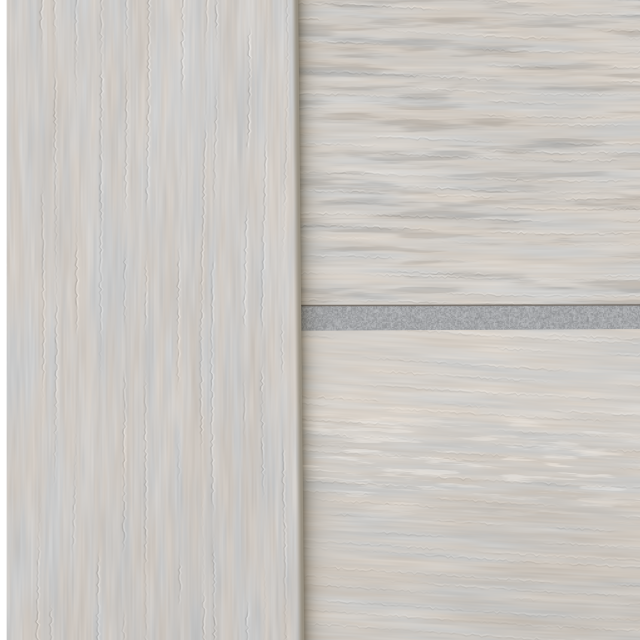
Write a WebGL 1 fragment shader that draws this texture.

```glsl
precision highp float;
uniform vec2 u_resolution;

const vec3 WHITE = vec3(1.0);
const vec3 STILE_COLOR = vec3(0.815, 0.803, 0.790);
const vec3 PANEL_COLOR = vec3(0.822, 0.806, 0.785);
const vec3 COOL_TINT = vec3(-0.018, -0.004, 0.010);
const vec3 WARM_TINT = vec3(0.009, -0.004, -0.017);
const vec3 METAL_COLOR = vec3(0.645, 0.652, 0.662);
const vec3 GROOVE_COLOR = vec3(0.40, 0.37, 0.34);
const vec3 SHADOW_COLOR = vec3(0.52, 0.49, 0.435);
const vec3 BEVEL_COLOR = vec3(0.57, 0.54, 0.48);
const float STILE_LEFT = 0.0104;
const float STILE_RIGHT = 0.4755;   // right edge at the bottom
const float STILE_LEAN = 0.0095;    // edge drift towards the top
const float BEVEL_WIDTH = 0.012;
const float SHADOW_WIDTH = 0.012;
const float STILE_PORES = 0.036;    // spacing of the pore tracks
const float PANEL_PORES = 0.019;

float hash(vec2 p) {
  vec3 q = fract(vec3(p.xyx) * 0.1031);
  q += dot(q, q.yzx + 33.33);
  return fract((q.x + q.y) * q.z);
}

float noise(vec2 p) {
  vec2 cell = floor(p);
  vec2 f = fract(p);
  f = f * f * (3.0 - 2.0 * f);
  float low = mix(hash(cell), hash(cell + vec2(1.0, 0.0)), f.x);
  float high = mix(hash(cell + vec2(0.0, 1.0)), hash(cell + 1.0), f.x);
  return mix(low, high, f.y);
}

float fbm(vec2 p) {
  float sum = 0.0;
  float gain = 0.5;
  for (int i = 0; i < 4; i++) {
    sum += gain * noise(p);
    p = p * 2.03 + 17.3;
    gain *= 0.5;
  }
  return sum / 0.9375;
}

// Soft ridge around zero
float ridge(float d, float width) {
  return exp(-d * d / (width * width));
}

// Embossed, beaded tracks of pores; p.x runs across the grain, p.y along it
float poreTracks(vec2 p, float spacing, float seed) {
  float relief = 0.0;
  float column = floor(p.x / spacing);
  for (int i = -1; i <= 1; i++) {
    float id = column + float(i);
    float center = (id + 0.5 + 0.8 * (hash(vec2(id, seed)) - 0.5)) * spacing;
    float ragged = (noise(vec2(p.y * 210.0, id * 7.0 + seed)) - 0.5) * 0.0034;
    float d = p.x - center - ragged;
    float broken = smoothstep(0.28, 0.60, noise(vec2(p.y * 11.0, id * 3.7 + seed)));
    float beads = 0.25 + 0.9 * noise(vec2(p.y * 150.0, id * 5.3 + seed));
    relief += broken * beads * (0.75 * ridge(d - 0.0022, 0.0015) - ridge(d, 0.0014));
  }
  return relief;
}

// Limed oak: broad tone, straight fibres, thin tinted streaks and pores
vec3 wood(vec2 p, vec3 base, float spacing, float poreDepth, float seed) {
  float bend = 0.020 * (noise(vec2(p.x * 3.0, p.y * 2.2) + seed) - 0.5);
  vec2 curved = vec2(p.x + bend, p.y);
  float cloud = fbm(vec2(curved.x * 8.0, p.y * 3.5) + seed) - 0.5;
  float streak = fbm(vec2(curved.x * 85.0, p.y * 5.0) + seed) - 0.5;
  float fibre = noise(vec2(p.x * 360.0, p.y * 13.0) + seed) - 0.5;
  float hair = noise(vec2(p.x * 215.0, p.y * 22.0) + seed + 9.0) - 0.5;
  float tint = fbm(vec2(curved.x * 75.0, p.y * 7.0) + seed + 41.0);
  vec3 color = base + 0.055 * cloud + 0.050 * streak + 0.034 * fibre + 0.026 * hair;
  color += COOL_TINT * smoothstep(0.50, 0.75, tint);
  color += WARM_TINT * smoothstep(0.50, 0.25, tint);
  return color + poreDepth * poreTracks(curved, spacing, seed);
}

void main() {
  vec2 uv = gl_FragCoord.xy / u_resolution;
  float aa = 0.75 / min(u_resolution.x, u_resolution.y);
  float edge = STILE_RIGHT - STILE_LEAN * uv.y;
  float alongPanel = uv.x - edge;

  // Horizontal panels, with darker rings above and pale wisps below
  float upper = step(0.503, uv.y);
  vec2 grain = vec2(uv.y + 0.05 * alongPanel * (1.0 - upper), uv.x);
  float depth = mix(0.045, 0.060, upper);
  vec3 panel = wood(grain, PANEL_COLOR, PANEL_PORES, depth, 13.0 + 24.0 * upper);
  float rings = fbm(vec2(grain.x * 95.0, grain.y * 9.0) + 90.0);
  panel -= 0.075 * upper * smoothstep(0.50, 0.75, rings);
  float wisp = fbm(vec2(grain.x * 150.0, grain.y * 16.0) + 63.0);
  float wispBand = ridge(grain.x - 0.285, 0.075);
  panel += 0.065 * wispBand * smoothstep(0.54, 0.74, wisp);
  panel -= 0.030 * (1.0 - smoothstep(0.0, 0.45, uv.y));

  // Metal inlay with a dark groove on its upper side
  float inlayTop = 0.5225 + 0.002 * alongPanel;
  float inlayBottom = 0.4832 + 0.005 * alongPanel;
  float speckle = noise(uv * 510.0) + 0.6 * noise(uv * 330.0 + 50.0) - 0.8;
  vec3 metal = METAL_COLOR + 0.11 * speckle;
  float inlay = smoothstep(-aa, aa, uv.y - inlayBottom)
              * smoothstep(-aa, aa, inlayTop - uv.y);
  vec3 color = mix(panel, metal, inlay);
  color = mix(color, GROOVE_COLOR, 0.8 * ridge(uv.y - inlayTop, 0.0015));

  // Shadow cast beside the stile
  float shade = exp(-max(alongPanel, 0.0) / SHADOW_WIDTH);
  color *= mix(vec3(1.0), SHADOW_COLOR / PANEL_COLOR, shade);

  // Vertical stile with a rounded right edge
  vec3 stile = wood(uv, STILE_COLOR, STILE_PORES, 0.095, 71.0);
  stile -= 0.020 * (1.0 - smoothstep(0.0, 0.6, uv.y));
  float bevel = smoothstep(-BEVEL_WIDTH, -0.002, alongPanel);
  stile = mix(stile, BEVEL_COLOR, 0.9 * bevel);
  color = mix(stile, color, smoothstep(-aa, aa, alongPanel));

  // Bare margin on the left
  color = mix(WHITE, color, smoothstep(-aa, aa, uv.x - STILE_LEFT));
  gl_FragColor = vec4(clamp(color, 0.0, 1.0), 1.0);
}
```
